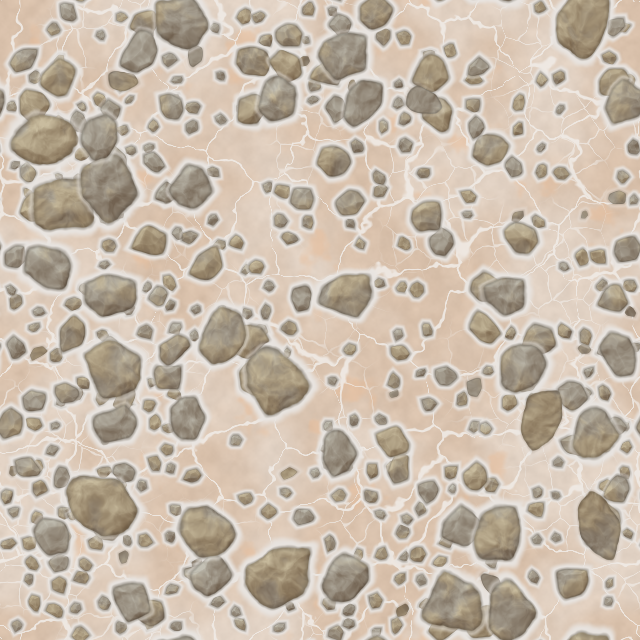
This texture is drawn by a WebGL 1 fragment shader. Its source:

```glsl
precision highp float;
// Faceted grey stones with pale halos scattered over cracked peach ground, tiling.
uniform vec2 u_resolution;

vec3 hash3(vec2 p) {
  vec3 a = fract(p.xyx * vec3(0.1031, 0.1030, 0.0973));
  a += dot(a, a.yxz + 33.33);
  return fract((a.xxy + a.yzz) * a.zyx);
}

// Value noise that wraps after a whole number of cells.
float noise(vec2 p, float period) {
  vec2 i = floor(p), f = fract(p);
  f = f * f * (3.0 - 2.0 * f);
  float a = hash3(mod(i, period)).x;
  float b = hash3(mod(i + vec2(1, 0), period)).x;
  float c = hash3(mod(i + vec2(0, 1), period)).x;
  float d = hash3(mod(i + 1.0, period)).x;
  return mix(mix(a, b, f.x), mix(c, d, f.x), f.y);
}

float fbm(vec2 p, float period) {
  float sum = 0.0, gain = 0.53;
  for (int i = 0; i < 4; i++) {
    sum += gain * noise(p, period);
    p *= 2.0;
    period *= 2.0;
    gain *= 0.5;
  }
  return sum;
}

// Gap between the two nearest cell points: zero along a crack.
float crackGap(vec2 uv, float cells) {
  vec2 p = uv * cells;
  float first = 9.0, second = 9.0;
  for (int y = -1; y <= 1; y++)
  for (int x = -1; x <= 1; x++) {
    vec2 cell = floor(p) + vec2(x, y);
    float d = length(cell + hash3(mod(cell, cells) + 57.0).xy - p);
    second = min(second, max(first, d));
    first = min(first, d);
  }
  return (second - first) / cells;
}

vec3 ground(vec2 uv, vec2 warp) {
  float patches = fbm(uv * 7.0, 7.0);
  float speckle = fbm(uv * 60.0, 60.0);
  vec3 color = mix(vec3(0.85, 0.755, 0.67), vec3(0.885, 0.825, 0.77), smoothstep(0.3, 0.7, patches));
  color += 0.07 * (speckle - 0.5);
  color = mix(color, vec3(0.91, 0.74, 0.60), 0.5 * smoothstep(0.66, 0.8, fbm(uv * 18.0 + 5.0, 18.0)));
  float width = 0.001 + 0.007 * noise(uv * 16.0, 16.0);
  float wide = 1.0 - smoothstep(0.3 * width, width, crackGap(uv + 0.05 * warp, 9.0));
  float fine = 1.0 - smoothstep(0.0005, 0.0025, crackGap(uv + 0.03 * warp, 23.0));
  fine *= smoothstep(0.4, 0.75, noise(uv * 11.0, 11.0));
  return mix(color, vec3(0.94, 0.92, 0.90), max(0.9 * wide, 0.7 * fine));
}

// One grid of stones, laid over what is already there.
void layStones(vec2 uv, float cells, float size, float share, vec2 warp, vec2 rock,
               inout vec3 color, inout float covered) {
  vec2 light = vec2(-0.4, 0.9);
  for (int y = -1; y <= 1; y++)
  for (int x = -1; x <= 1; x++) {
    vec2 cell = floor(uv * cells) + vec2(x, y);
    vec2 id = mod(cell, cells) + cells * 7.0;
    vec3 place = hash3(id), form = hash3(id + 91.0);
    float density = 0.4 + 1.2 * noise((cell + 0.5) / cells * 5.0, 5.0);
    if (place.z > share * density) continue;
    float radius = size * (0.65 + 0.55 * form.x);
    vec2 q = (uv - (cell + 0.5 + 0.6 * (place.xy - 0.5)) / cells) / radius;
    if (length(q) > 3.0) continue;
    vec2 axis = vec2(cos(6.2832 * form.y), sin(6.2832 * form.y));
    q += axis * dot(q, axis) * 0.45 * form.z + 0.35 * warp;

    // A tilted top and seven sloping sides, blended into facets.
    vec2 tilt = place.yx - 0.5;
    float total = exp(-24.0 * (0.48 + 0.6 * dot(q, tilt) + 0.2 * rock.x));
    float lit = total * (0.25 + 0.8 * dot(tilt, light));
    float strongest = total, outline = 0.0;
    for (int k = 0; k < 7; k++) {
      vec3 facet = hash3(id + 17.0 * float(k + 1));
      float angle = (float(k) + 0.8 * facet.x) * 6.2832 / 7.0;
      vec2 normal = vec2(cos(angle), sin(angle));
      float side = dot(q, normal) - 0.8 - 0.3 * facet.y;
      float slope = 0.5 + 1.1 * facet.z;
      float weight = exp(-24.0 * max(-slope * side, -0.5));
      outline += exp(12.0 * side);
      total += weight;
      lit += weight * slope * dot(normal, light);
      strongest = max(strongest, weight);
    }
    float edge = log(outline) / 12.0, d = edge * radius;
    float flatness = step(0.94, form.z);
    float shade = mix(lit / total, -0.35, flatness);
    float crest = (1.0 - strongest / total) * (1.0 - flatness);

    // Pale halo, greyer against the stone and fainter on other stones.
    float reach = (0.0085 + 0.19 * radius) * mix(1.0, 0.6, covered);
    float halo = (1.0 - smoothstep(0.3 * reach, reach, d)) * mix(0.95, 0.5, covered);
    vec3 haloColor = mix(vec3(0.68, 0.66, 0.63), vec3(0.91, 0.895, 0.88), smoothstep(0.0, 0.005, d));
    color = mix(color, haloColor, halo * (1.0 - 0.6 * flatness));

    float tone = 0.52 + 0.34 * shade + 0.28 * crest + 1.3 * rock.y + 0.7 * (rock.x - 0.5);
    vec3 stone = mix(vec3(0.49, 0.435, 0.37), vec3(0.71, 0.69, 0.64), clamp(tone, -0.2, 1.25));
    stone = mix(stone, stone * vec3(1.03, 0.98, 0.88), smoothstep(0.4, 0.65, rock.x + 0.3 * (form.x - 0.5)));
    stone *= 1.0 - 0.16 * smoothstep(-0.14, 0.0, edge);
    float soft = 0.0006 + 0.5 / u_resolution.x;
    float mask = 1.0 - smoothstep(-soft, soft, d);
    color = mix(color, stone, mask);
    covered = max(covered, mask);
  }
}

void main() {
  vec2 uv = gl_FragCoord.xy / u_resolution;
  vec2 warp = vec2(fbm(uv * 22.0, 22.0), fbm(uv * 22.0 + 9.0, 22.0)) - 0.5;

  // Rock texture: mottling, and relief lit from the upper left.
  vec2 grainAt = uv * 40.0 + 1.5 * warp;
  float grain = fbm(grainAt, 40.0);
  float relief = grain - fbm(grainAt + vec2(-0.15, 0.3), 40.0);
  vec2 rock = vec2(mix(grain, fbm(uv * 13.0, 13.0), 0.5), relief);

  vec3 color = ground(uv, warp);
  float covered = 0.0;
  layStones(uv, 28.0, 0.0105, 0.42, warp, rock, color, covered);
  layStones(uv, 14.0, 0.024, 0.45, warp, rock, color, covered);
  layStones(uv, 8.0, 0.047, 0.66, warp, rock, color, covered);
  gl_FragColor = vec4(color, 1.0);
}
```
